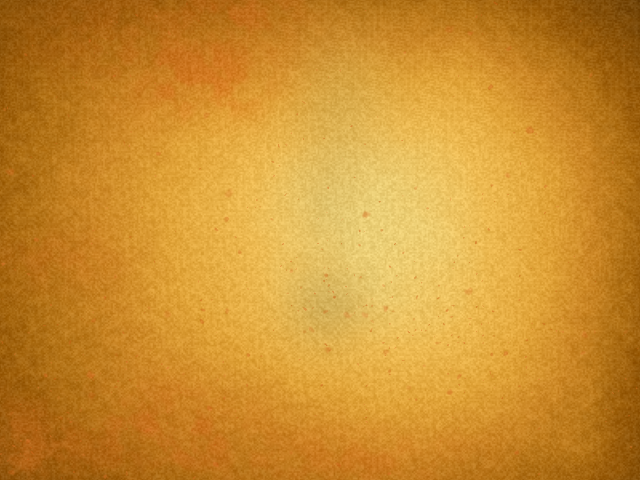
Give the GLSL for this background, as a WebGL 1 fragment shader.

```glsl
precision highp float;
// Weathered golden paper: an off-centre glow falls off to brown edges
// through a colour ramp, then noise-broken orange stains, soft smudges,
// scattered specks and a fine grain are laid over it.

#define GLOW_CENTRE vec2(0.57, 0.56)
#define GLOW_SHAPE 2.4
#define EDGE_DARKENING 0.55
#define MOTTLE 0.13
#define GRAIN_SCALE 300.0
#define GRAIN_STRENGTH 0.10
#define STAIN_STRENGTH 0.72
#define SPECK_STRENGTH 0.55

uniform vec2 u_resolution;

const vec3 UMBER = vec3(0.60, 0.36, 0.04);
const vec3 BRONZE = vec3(0.70, 0.45, 0.09);
const vec3 OCHRE = vec3(0.80, 0.53, 0.15);
const vec3 AMBER = vec3(0.88, 0.64, 0.22);
const vec3 GOLD = vec3(0.93, 0.73, 0.32);
const vec3 STRAW = vec3(0.93, 0.82, 0.47);
const vec3 ORANGE = vec3(0.90, 0.49, 0.13);
const vec3 RUST = vec3(0.83, 0.42, 0.13);
const vec3 KHAKI = vec3(0.78, 0.66, 0.34);

float hash(vec2 p) {
  return fract(sin(dot(p, vec2(127.1, 311.7))) * 43758.5453);
}

float noise(vec2 p) {
  vec2 i = floor(p), f = fract(p);
  f = f * f * (3.0 - 2.0 * f);
  return mix(mix(hash(i), hash(i + vec2(1.0, 0.0)), f.x),
             mix(hash(i + vec2(0.0, 1.0)), hash(i + vec2(1.0, 1.0)), f.x), f.y);
}

float fbm(vec2 p) {
  float sum = 0.0, amp = 0.5;
  for (int i = 0; i < 5; i++) {
    sum += amp * noise(p);
    p = mat2(1.6, 1.2, -1.2, 1.6) * p + 7.3;
    amp *= 0.5;
  }
  return sum;
}

float blob(vec2 uv, vec2 centre, vec2 radius) {
  vec2 d = (uv - centre) / radius;
  return exp(-dot(d, d));
}

// Brightness of the glow: long falloff on the left, abrupt on the right.
float glow(vec2 uv) {
  vec2 d = uv - GLOW_CENTRE;
  vec2 reach = vec2(d.x < 0.0 ? 0.57 : 0.43, d.y < 0.0 ? 0.64 : 0.46);
  d = pow(abs(d / reach) + 0.0001, vec2(GLOW_SHAPE));
  float dist = pow(d.x + d.y, 1.0 / GLOW_SHAPE);
  float falloff = mix(1.25, 1.95, smoothstep(0.3, 0.75, uv.x));
  return 1.0 - 0.9 * pow(dist, falloff);
}

// Six evenly spaced stops; below zero the umber keeps darkening.
vec3 ramp(float tone) {
  float t = clamp(tone, 0.0, 1.0) * 5.0;
  vec3 c = mix(UMBER, BRONZE, clamp(t, 0.0, 1.0));
  c = mix(c, OCHRE, clamp(t - 1.0, 0.0, 1.0));
  c = mix(c, AMBER, clamp(t - 2.0, 0.0, 1.0));
  c = mix(c, GOLD, clamp(t - 3.0, 0.0, 1.0));
  c = mix(c, STRAW, clamp(t - 4.0, 0.0, 1.0));
  return c * (1.0 + EDGE_DARKENING * clamp(tone, -0.6, 0.0));
}

// Where orange pigment gathers, broken up by noise.
float stains(vec2 uv, vec2 p) {
  float area = blob(uv, vec2(0.31, 0.84), vec2(0.10, 0.09));
  area += 0.9 * blob(uv, vec2(0.38, 0.99), vec2(0.10, 0.07));
  area += blob(uv, vec2(0.26, 0.10), vec2(0.12, 0.09));
  area += 0.9 * blob(uv, vec2(0.0, 0.06), vec2(0.12, 0.10));
  area += 0.6 * blob(uv, vec2(0.55, 0.03), vec2(0.20, 0.07));
  area += 0.5 * blob(uv, vec2(0.08, 0.46), vec2(0.09, 0.06));
  area += 0.45 * blob(uv, vec2(0.16, 0.93), vec2(0.12, 0.10));
  float broken = smoothstep(0.30, 0.68, fbm(p * 26.0));
  return clamp(area * (0.35 + 0.85 * broken), 0.0, 1.0);
}

// Ragged dots in three sizes, denser where density is high.
float specks(vec2 p, float density) {
  float sum = 0.0, scale = 24.0;
  vec2 ragged = 0.007 * vec2(noise(p * 110.0), noise(p * 110.0 + 31.0));
  for (int i = 0; i < 3; i++) {
    vec2 q = (p + ragged) * scale + float(i) * 17.0;
    vec2 cell = floor(q);
    vec2 centre = 0.3 + 0.4 * vec2(hash(cell + 3.1), hash(cell + 8.7));
    float radius = 0.08 + 0.15 * hash(cell + 5.3);
    float dot_ = 1.0 - smoothstep(radius * 0.4, radius + 0.05, length(fract(q) - centre));
    sum += dot_ * step(hash(cell), density) * (0.4 + 0.6 * hash(cell + 2.9));
    scale *= 1.8;
  }
  return min(sum, 1.0);
}

void main() {
  vec2 uv = gl_FragCoord.xy / u_resolution;
  vec2 p = uv * vec2(u_resolution.x / u_resolution.y, 1.0);

  // Glow with cloudy mottling, roughest at the dark rim
  float tone = glow(uv);
  float rim = 1.0 - smoothstep(0.1, 0.8, tone);
  tone += MOTTLE * (fbm(p * 5.0) - 0.48);
  tone += MOTTLE * (0.3 + 1.2 * rim) * (fbm(p * 45.0) - 0.48);
  tone += 0.22 * blob(uv, vec2(0.93, 0.03), vec2(0.09, 0.12));
  vec3 colour = ramp(tone);

  // Khaki smudges down the middle
  float smudge = 0.65 * blob(uv, vec2(0.51, 0.36), vec2(0.065, 0.08));
  smudge += 0.40 * blob(uv, vec2(0.53, 0.78), vec2(0.08, 0.15));
  smudge += 0.25 * blob(uv, vec2(0.51, 0.57), vec2(0.05, 0.10));
  colour = mix(colour, KHAKI, smudge);

  // Orange stains, dimmed near the rim, then specks
  colour = mix(colour, ORANGE * (1.0 - 0.14 * rim), STAIN_STRENGTH * stains(uv, p));
  float density = 0.015 + 0.20 * blob(uv, vec2(0.51, 0.43), vec2(0.09, 0.09));
  density += 0.12 * blob(uv, vec2(0.72, 0.30), vec2(0.18, 0.14));
  density += 0.10 * blob(uv, vec2(0.10, 0.15), vec2(0.20, 0.25));
  colour = mix(colour, RUST, SPECK_STRENGTH * specks(p, density));

  // Fine paper grain
  float grain = noise(p * GRAIN_SCALE) + 0.5 * noise(p * GRAIN_SCALE * 0.53 + 19.0) - 0.75;
  colour += GRAIN_STRENGTH * grain * vec3(0.8, 0.9, 1.0);
  gl_FragColor = vec4(clamp(colour, 0.0, 1.0), 1.0);
}
```
